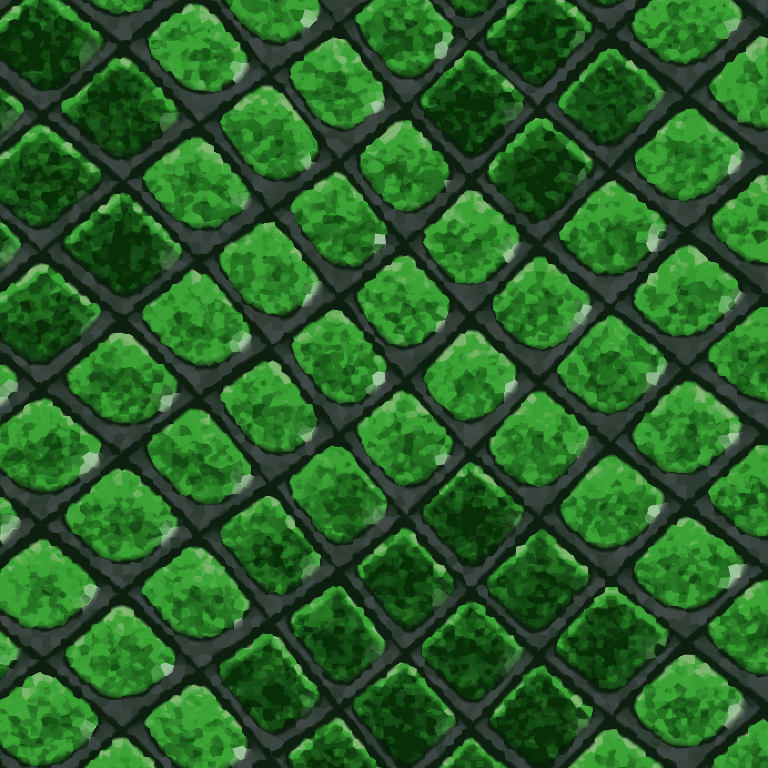
A three.js fragment shader for this texture:

```glsl
varying vec2 vUv;

vec2 hash22(vec2 p) {
  vec3 h = fract(p.xyx * vec3(0.1031, 0.1030, 0.0973));
  h += dot(h, h.yzx + 33.33);
  return fract((h.xx + h.yz) * h.zy);
}

// Soft Voronoi daubs: xy is the snapped position, z a random tone
vec3 daub(vec2 p, float density) {
  vec2 g = p * density;
  vec2 base = floor(g);
  vec4 sum = vec4(0.0);
  for (int j = -1; j <= 1; j++) {
    for (int i = -1; i <= 1; i++) {
      vec2 id = base + vec2(float(i), float(j));
      vec2 site = id + 0.1 + 0.8 * hash22(id + 17.0);
      vec2 d = g - site;
      float w = exp(-24.0 * dot(d, d));
      sum += w * vec4(site / density, hash22(id + 71.0).x, 1.0);
    }
  }
  return sum.xyz / sum.w;
}

// Bent diagonal lattice with scales centred on the integers
vec2 lattice(vec2 p) {
  float shift = 0.085 * smoothstep(0.15, 0.6, p.x) - 0.026 * smoothstep(0.6, 1.0, p.x);
  float column = (p.x - 0.052) / 0.095 - 0.18 * sin(6.2832 * p.x - 0.2);
  float row = (0.583 - p.y - shift) / 0.178;
  return vec2(row + 0.5 * column, row - 0.5 * column);
}

float roundedBox(vec2 p, vec2 halfSize, float r) {
  vec2 d = abs(p) - halfSize + r;
  return length(max(d, 0.0)) + min(max(d.x, d.y), 0.0) - r;
}

float patchMask(vec2 p, vec2 centre, vec2 radii) {
  return 1.0 - smoothstep(0.85, 1.15, length((p - centre) / radii));
}

// Green ramp from shade to glint
vec3 skinColor(float t) {
  vec3 c = mix(vec3(0.03, 0.18, 0.03), vec3(0.08, 0.30, 0.08), smoothstep(0.0, 0.2, t));
  c = mix(c, vec3(0.14, 0.45, 0.13), smoothstep(0.2, 0.42, t));
  c = mix(c, vec3(0.23, 0.64, 0.21), smoothstep(0.42, 0.65, t));
  return mix(c, vec3(0.51, 0.72, 0.45), smoothstep(0.75, 1.05, t));
}

void main() {
  vec3 coarse = daub(vUv, 76.0);
  vec3 fine = daub(vUv * vec2(0.85, 1.0) + 3.0, 125.0);
  vec2 p = mix(vUv, coarse.xy, 0.35);

  // Scale cell, with local axes pointing down-right and down-left
  vec2 st = lattice(p);
  vec2 cell = floor(st + 0.5);
  vec2 f = st - cell;
  vec2 paintF = lattice(coarse.xy) - cell;
  vec2 local = vec2(paintF.x - paintF.y, paintF.x + paintF.y);
  vec2 rnd = hash22(cell + 40.0);

  // Groups of flat, dark scales
  vec2 centre = p - vec2((f.x - f.y) * 0.095, -(f.x + f.y) * 0.089);
  float dark = patchMask(centre, vec2(0.55, 0.12), vec2(0.27, 0.24));
  dark = max(dark, patchMask(centre, vec2(0.71, 0.89), vec2(0.18, 0.18)));
  dark = max(dark, patchMask(centre, vec2(0.06, 0.80), vec2(0.14, 0.25)));

  // Scale outline: pointed at the top, round at the bottom
  float radius = mix(0.14, 0.34, smoothstep(-0.4, 0.5, f.x + f.y));
  radius = mix(radius, 0.10, 0.75 * dark);
  vec2 halfSize = vec2(0.42) - 0.035 * rnd;
  float d = roundedBox(f + 0.05 - 0.03 * (rnd.yx - 0.5), halfSize, radius);
  float edge = 0.5 - max(abs(f.x), abs(f.y));

  // Charcoal gap between dark seams
  vec3 seam = vec3(0.05, 0.12, 0.06);
  vec3 charcoal = mix(vec3(0.17, 0.23, 0.19), vec3(0.25, 0.29, 0.28), coarse.z);
  float gap = smoothstep(0.02, 0.05, d) * smoothstep(0.015, 0.045, edge);
  gap *= smoothstep(-0.3, 0.1, f.x + f.y);
  vec3 color = mix(seam, charcoal, gap);

  // Mottled skin, lighter at the crown and lower lip
  float tone = 0.53 - 0.36 * dark + 0.12 * (rnd.x - 0.5);
  tone += 0.34 * (coarse.z - 0.5) + 0.26 * (fine.z - 0.5);
  tone += (1.0 - 0.7 * dark) * 0.22 * smoothstep(-0.1, -0.7, local.y);
  tone += (1.0 - dark) * 0.10 * smoothstep(0.2, 0.6, local.y);
  tone -= 0.12 * smoothstep(0.5, 0.1, length(local));

  // Pale rim along the upper edges
  float rim = smoothstep(-0.10, -0.03, d) * smoothstep(0.08, -0.2, max(f.x, f.y) + min(f.x, f.y));
  tone += rim * mix(0.14, 0.60, dark) * (0.65 + 0.5 * coarse.z);
  vec3 skin = skinColor(tone);
  skin *= 1.0 - 0.35 * smoothstep(-0.06, 0.0, d) * smoothstep(0.0, 0.4, f.x + f.y);
  color = mix(color, skin, 1.0 - smoothstep(-0.012, 0.018, d));

  // Wet glint at the right corner
  float glint = 1.0 - smoothstep(0.10, 0.25, length((local - vec2(0.66, 0.14)) * vec2(1.0, 0.8)));
  glint *= smoothstep(0.25, 0.6, coarse.z + 0.4 * rnd.y) * (1.0 - 0.7 * dark);
  color = mix(color, vec3(0.70, 0.82, 0.70), 0.85 * glint * smoothstep(0.06, 0.0, d));

  // Dark line where neighbouring cells meet
  color = mix(seam, color, smoothstep(0.0, 0.03, edge));
  gl_FragColor = vec4(color, 1.0);
}
```
